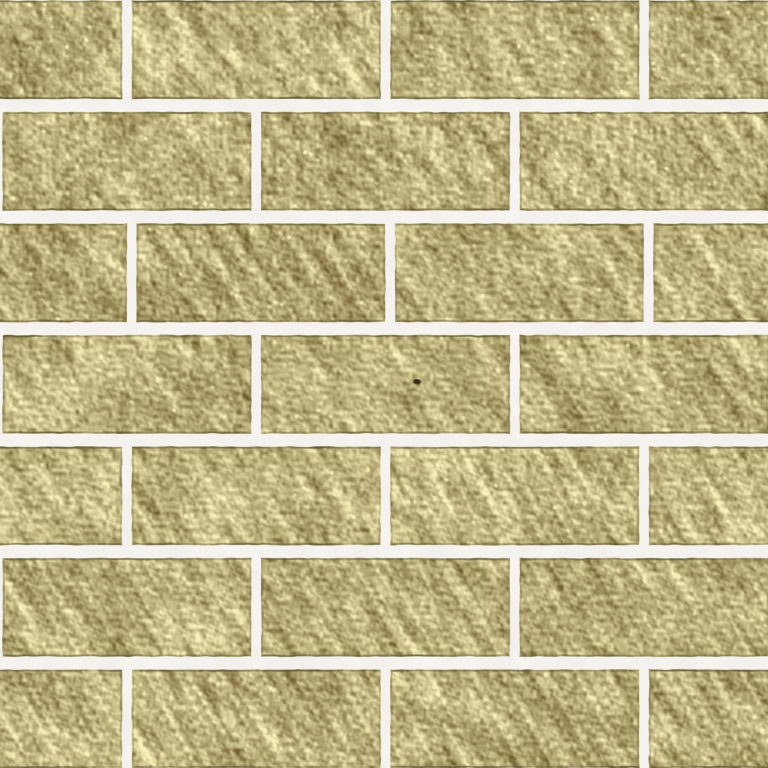
Reproduce this texture procedurally as a WebGL 2 fragment shader.

```glsl
#version 300 es
precision highp float;
// Running-bond wall of split-face sandstone bricks with pale, flat joints.
// Each brick is a box distance in a repeated cell; its rough face is a
// side-lit noise height field with slanted ridges, grain, specks and pits.

#define BRICK_PITCH vec2(0.3366, 0.1452)
#define JOINT_WIDTH vec2(0.0130, 0.0172)
#define FIRST_JOINT vec2(0.1654, -0.0078)
#define ROW_SLIP 0.006
#define RELIEF 2.4
#define STREAKS 0.62
#define GRAIN 0.8
#define STONE_DARK vec3(0.58, 0.53, 0.33)
#define STONE_LIGHT vec3(0.86, 0.82, 0.61)
#define RIM_COLOR vec3(0.36, 0.33, 0.20)
#define MORTAR vec3(0.96, 0.95, 0.935)

uniform vec2 u_resolution;
out vec4 fragColor;

float hash(vec2 p) {
    return fract(sin(dot(p, vec2(127.1, 311.7))) * 43758.5453);
}

float noise(vec2 p) {
    vec2 cell = floor(p), f = fract(p);
    f = f * f * (3.0 - 2.0 * f);
    float low = mix(hash(cell), hash(cell + vec2(1, 0)), f.x);
    float high = mix(hash(cell + vec2(0, 1)), hash(cell + vec2(1, 1)), f.x);
    return mix(low, high, f.y);
}

// Ridges leaning from upper left to lower right
float ridges(vec2 p) {
    vec2 slanted = vec2(dot(p, vec2(0.57, -0.82)), dot(p, vec2(0.82, 0.57)));
    return noise(slanted * vec2(22.0, 62.0));
}

float height(vec2 p) {
    return 0.5 * ridges(p) + 0.3 * noise(p * 110.0) + 0.25 * noise(p * 230.0);
}

// Sparse bright mineral grains, one candidate per cell
float specks(vec2 p) {
    vec2 grid = p * 105.0, cell = floor(grid);
    vec2 center = 0.3 + 0.4 * vec2(hash(cell + 3.1), hash(cell + 8.7));
    float present = step(0.92, hash(cell));
    return present * smoothstep(0.38, 0.12, length(fract(grid) - center));
}

// Brightness of the rough face: 0 is dark stone, 1 is light stone
float stoneTone(vec2 p, vec2 id) {
    float tone = 0.59 + 0.16 * (hash(id + 5.3) - 0.5);
    tone += RELIEF * (height(p) - height(p + vec2(0.0026, 0.0020)));
    tone += STREAKS * (ridges(p) - 0.5);
    tone += GRAIN * (noise(p * 165.0 + 17.0) - 0.5);
    tone += 0.4 * (noise(p * 11.0) - 0.5);
    return tone + 0.5 * specks(p);
}

void main() {
    vec2 uv = gl_FragCoord.xy / u_resolution;
    float soft = max(1.0 / u_resolution.y, 0.0016);

    // Rows counted from the top; odd rows move by half a brick
    vec2 grid = vec2(uv.x, 1.0 - uv.y) - FIRST_JOINT;
    float row = floor(grid.y / BRICK_PITCH.y);
    grid.x -= 0.5 * BRICK_PITCH.x * mod(row, 2.0);
    grid.x -= ROW_SLIP * step(abs(row - 2.0), 0.5);
    vec2 id = floor(grid / BRICK_PITCH);
    vec2 local = (fract(grid / BRICK_PITCH) - 0.5) * BRICK_PITCH;

    // Signed distance to the brick, with slightly chipped edges
    vec2 halfSize = 0.5 * (BRICK_PITCH - JOINT_WIDTH);
    vec2 edge = abs(local) - halfSize;
    float dist = max(edge.x, edge.y) + 0.0012 * (noise(uv * 90.0) - 0.5);

    // Stone face, different on every brick
    vec2 p = uv + id * vec2(3.7, 5.3);
    float tone = stoneTone(p, id);
    vec3 stone = mix(STONE_DARK, STONE_LIGHT, clamp(tone, -0.5, 1.4));

    // A small dark pit on a few bricks
    vec2 pitCenter = (vec2(hash(id + 1.7), hash(id + 9.2)) - 0.5) * halfSize;
    float pit = smoothstep(0.006, 0.002, length((local - pitCenter) * vec2(0.8, 1.2)));
    stone = mix(stone, RIM_COLOR * 0.5, pit * step(0.88, hash(id + 21.4)));

    // Patchy dark rim, stronger along the long edges
    float longEdge = smoothstep(-0.003, 0.003, edge.y - edge.x);
    float rim = smoothstep(0.0026, 0.0, abs(dist + 0.0012));
    rim *= mix(0.3, 0.75, longEdge) * mix(0.25, 1.2, noise(p * 24.0 + 4.0));
    stone = mix(stone, RIM_COLOR, clamp(rim, 0.0, 1.0));

    // Joints with a faint mottling
    vec3 mortar = MORTAR + 0.02 * (noise(uv * 60.0) - 0.5);
    vec3 color = mix(stone, mortar, smoothstep(-0.5 * soft, 0.8 * soft, dist));
    fragColor = vec4(clamp(color, 0.0, 1.0), 1.0);
}
```
